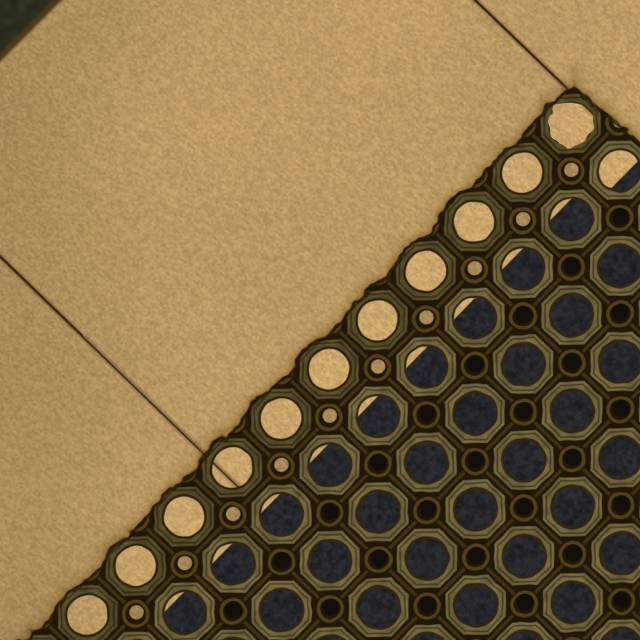
A WebGL 1 fragment shader for this texture:

```glsl
precision highp float;
uniform vec2 u_resolution;

const vec2 ORIGIN = vec2(0.1367, 0.0391);
const vec2 AXIS_A = vec2(0.0755, 0.0768);
const vec2 AXIS_B = vec2(0.0762, -0.0729);
const vec3 DARK = vec3(0.13, 0.09, 0.035);
const vec3 OLIVE = vec3(0.28, 0.22, 0.08);
const vec3 RUBBER = vec3(0.44, 0.39, 0.23);

float hash(vec2 p) {
  p = fract(p * vec2(0.1031, 0.1137));
  p += dot(p, p.yx + 33.33);
  return fract((p.x + p.y) * p.x * 7.3);
}

float noise(vec2 p) {
  vec2 c = floor(p);
  vec2 f = fract(p);
  f = f * f * (3.0 - 2.0 * f);
  return mix(mix(hash(c), hash(c + vec2(1.0, 0.0)), f.x),
             mix(hash(c + vec2(0.0, 1.0)), hash(c + 1.0), f.x), f.y);
}

float inside(float d, float soft) {
  return 1.0 - smoothstep(-soft, soft, d);
}

float band(float d, float center, float halfWidth, float soft) {
  return inside(abs(d - center) - halfWidth, soft);
}

float octagon(vec2 p) {
  p = abs(p);
  return max(max(p.x, p.y), (p.x + p.y) * 0.7071);
}

float segment(vec2 p, vec2 a, vec2 b) {
  vec2 ab = b - a;
  return length(p - a - ab * clamp(dot(p - a, ab) / dot(ab, ab), 0.0, 1.0));
}

// Skewed grid coordinates: large openings sit on whole numbers
vec2 toLattice(vec2 p) {
  p -= ORIGIN;
  float det = AXIS_A.x * AXIS_B.y - AXIS_A.y * AXIS_B.x;
  return vec2(p.x * AXIS_B.y - p.y * AXIS_B.x,
              AXIS_A.x * p.y - AXIS_A.y * p.x) / det;
}

vec3 floorTile(vec2 p, float px) {
  vec2 g = mat2(0.8, 0.6, -0.6, 0.8) * p;
  float grain = noise(g * vec2(150.0, 260.0)) + noise(p * 310.0) - 1.0;
  float cloud = noise(p * 5.0) - 0.5;
  vec3 col = vec3(0.71, 0.58, 0.375) * (1.0 + 0.11 * grain + 0.05 * cloud);
  col *= 0.94 + 0.10 * smoothstep(0.0, 0.35, p.x);

  // Joints between tiles
  float left = segment(p, vec2(-0.01, 0.609), vec2(0.375, 0.237));
  float right = segment(p, vec2(0.735, 1.007), vec2(0.94, 0.81));
  float joint = min(left, right);
  col = mix(col, col * 0.75, inside(joint - 0.004, 0.004));
  col = mix(col, vec3(0.22, 0.14, 0.05), inside(joint - 0.0018, px));
  float glint = segment(p, vec2(0.13, 0.476), vec2(0.375, 0.239));
  col = mix(col, vec3(0.62, 0.51, 0.36), 0.75 * inside(glint - 0.001, px));

  // Shadowed corner
  float corner = (p.y - p.x - 0.909) * 0.7071;
  col = mix(col, vec3(0.30, 0.22, 0.09), inside(-corner - 0.004, 0.004));
  vec3 shade = vec3(0.17, 0.18, 0.12) * (0.85 + 0.3 * noise(p * 90.0));
  return mix(col, shade, inside(0.006 - corner, 0.004));
}

vec3 cavity(vec2 p) {
  float speck = 0.6 * noise(p * 130.0) + 0.4 * noise(p * 260.0);
  return vec3(0.145, 0.15, 0.165) * (0.65 + 0.7 * speck);
}

vec3 rubberMat(vec2 p, vec2 q, vec3 tile, float soft) {
  vec2 cell = floor(q + 0.5);
  vec2 f = q - cell;
  float wobble = 0.02 * (noise(p * 70.0) - 0.5);
  float oct = octagon(f) + wobble;
  float r = length(f) + wobble;
  float firstRow = 1.0 - step(0.5, cell.y);

  // Webbing and octagonal collars
  float border = max(abs(f.x), abs(f.y));
  vec3 col = mix(DARK, OLIVE, 0.8 * band(border, 0.5, 0.025, soft));
  vec3 ringColor = mix(RUBBER, vec3(0.30, 0.26, 0.13), 0.75 * firstRow);
  ringColor *= 0.88 + 0.24 * noise(p * 75.0);
  col = mix(col, ringColor, inside(oct - 0.435, soft));
  col = mix(col, ringColor * 0.62, band(oct, 0.385, 0.012, soft));
  col = mix(col, DARK, 0.8 * inside(r - 0.33, soft));

  // Small connecting tubes
  vec2 s = fract(q) - 0.5;
  float tube = length(s) + wobble;
  vec2 tubeCell = floor(q);
  col = mix(col, DARK, inside(tube - 0.225, soft));
  col = mix(col, OLIVE * 1.15, band(tube, 0.175, 0.025, soft));
  float litTube = 1.0 - step(0.5, tubeCell.y);
  vec3 bore = mix(vec3(0.07, 0.06, 0.04), tile * 0.88, litTube);
  float boreRadius = mix(0.125, 0.105, litTube);
  col = mix(col, bore, inside(length(s - vec2(0.02, -0.01)) - boreRadius, soft));

  // Large openings onto the tile or the dark gap beyond it
  float lastColumn = step(9.5, cell.x);
  float tileEnd = 0.79 + 0.32 * lastColumn + 0.05 * (noise(cell * 3.7) - 0.5);
  float onTile = inside(q.y - tileEnd, soft);
  vec3 opening = mix(cavity(p), tile * 1.07, onTile);
  float ragged = 0.08 * lastColumn * firstRow * noise(p * 90.0);
  return mix(col, opening, inside(r - 0.295 - ragged, soft));
}

void main() {
  vec2 p = gl_FragCoord.xy / u_resolution;
  float px = 1.0 / min(u_resolution.x, u_resolution.y);
  float soft = px / 0.107;
  vec2 q = toLattice(p);
  vec3 tile = floorTile(p, px);

  // Worn outline of the mat
  float wear = 0.09 * (noise(p * 45.0) - 0.5) + 0.05 * (noise(p * 110.0) - 0.5);
  float scallop = 0.035 * cos(6.28318 * q.x);
  float outline = max(-0.42 - q.y - scallop, q.x - 10.46) + wear;

  // Brown fringe along the outline
  vec3 col = mix(tile, vec3(0.43, 0.31, 0.10), 0.65 * exp(-max(outline, 0.0) * 14.0));
  vec3 surface = rubberMat(p, q, tile, soft);
  surface = mix(surface, DARK, 0.75 * band(outline, -0.025, 0.03, soft));
  col = mix(col, surface, inside(outline, soft * 1.3));
  gl_FragColor = vec4(col, 1.0);
}
```
